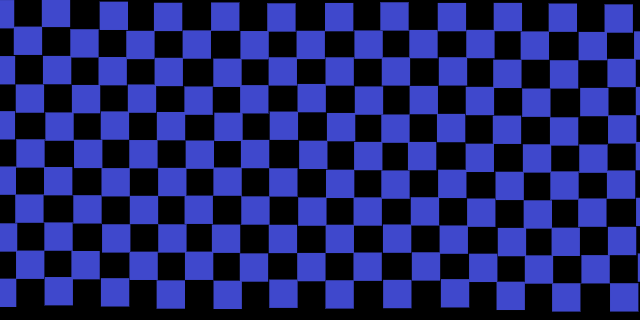
Give the GLSL for this pattern, as a Shadertoy shader.

```glsl
// Hand-laid checkerboard: eleven rows of indigo squares on black.
// A slightly sheared lattice places each square; gradient noise makes the
// placement wander and a small hash jitter leaves uneven seams.

vec2 hash2(vec2 p) {
    vec3 q = fract(p.xyx * vec3(0.1031, 0.1030, 0.0973));
    q += dot(q, q.yzx + 33.33);
    return fract((q.xx + q.yz) * q.zy);
}

float cornerSlope(vec2 corner, vec2 offset) {
    float angle = 6.2832 * hash2(corner + 17.0).x;
    return dot(vec2(cos(angle), sin(angle)), offset);
}

float gradientNoise(vec2 p) {
    vec2 i = floor(p), f = fract(p);
    vec2 u = f * f * f * (f * (f * 6.0 - 15.0) + 10.0);
    vec2 e = vec2(0.0, 1.0);
    float low = mix(cornerSlope(i, f), cornerSlope(i + e.yx, f - e.yx), u.x);
    float high = mix(cornerSlope(i + e.xy, f - e.xy), cornerSlope(i + e.yy, f - e.yy), u.x);
    return mix(low, high, u.y);
}

// Shift of one square from its lattice place
vec2 wander(vec2 cell) {
    vec2 p = cell * 0.23 + 5.4;
    vec2 drift = vec2(gradientNoise(p), gradientNoise(p + 31.7));
    return 0.011 * drift + 0.005 * (hash2(cell + 3.0) - 0.5);
}

float boxDistance(vec2 p, vec2 halfSize) {
    vec2 d = abs(p) - halfSize;
    return length(max(d, 0.0)) + min(max(d.x, d.y), 0.0);
}

void mainImage(out vec4 fragColor, in vec2 fragCoord) {
    // Canvas heights, measured from the top left
    vec2 p = vec2(fragCoord.x, iResolution.y - fragCoord.y) / iResolution.y;
    float pixel = 1.0 / iResolution.y;

    // Lattice steps along a row and down a column
    mat2 lattice = mat2(0.088, 0.00066, 0.00066, 0.0869);
    vec2 origin = vec2(-0.0417, 0.0);
    vec2 home = floor(inverse(lattice) * (p - origin));

    // Union of the nearby squares
    float coverage = 0.0;
    for (int y = -1; y <= 1; y++) {
        for (int x = -1; x <= 1; x++) {
            vec2 cell = home + vec2(x, y);
            bool filled = mod(cell.x + cell.y, 2.0) < 0.5;
            if (!filled || cell.y < 0.0 || cell.y > 10.0) continue;
            vec2 center = origin + lattice * cell + wander(cell) + 0.0443;
            float d = boxDistance(p - center, vec2(0.0443));
            coverage = max(coverage, clamp(0.5 - d / pixel, 0.0, 1.0));
        }
    }

    vec3 indigo = vec3(0.247, 0.282, 0.8);
    fragColor = vec4(indigo * coverage, 1.0);
}
```
